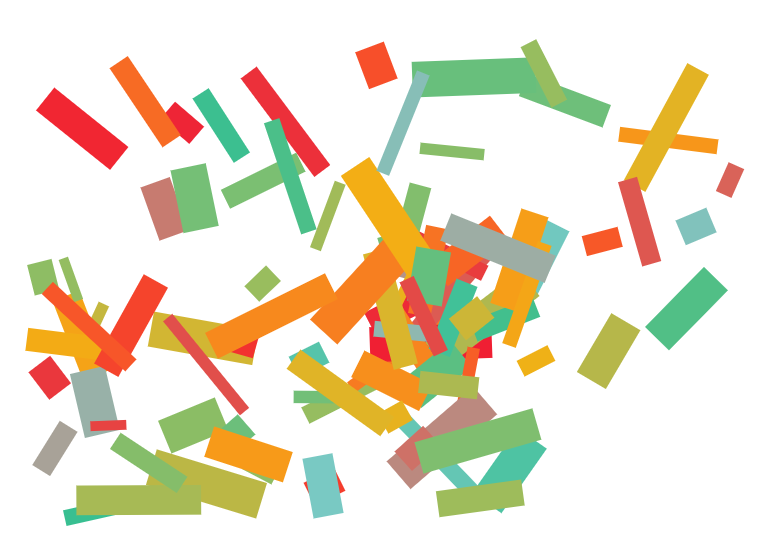
Reproduce this background procedurally as a WebGL 2 fragment shader.

```glsl
#version 300 es
precision highp float;

uniform vec2 u_resolution;
out vec4 fragColor;

// Lengths are in canvas heights, positions in shares of the free area
const int STRIP_COUNT = 92;
const uint SEED = 17u;
const vec2 LENGTH_RANGE = vec2(0.045, 0.245);
const vec2 WIDTH_RANGE = vec2(0.017, 0.069);
const float MAX_WIDTH_RATIO = 0.8;
const float MAX_TILT = 1.4;
const float MARGIN = 0.04;
const float JITTER = 0.16;
const float CLUSTER_SHARE = 0.24;
const vec2 CLUSTER_CENTER = vec2(0.59, 0.42);
const vec2 CLUSTER_SPREAD = vec2(0.17, 0.24);
const vec2 SPACING = vec2(0.75488, 0.56984);
const float HUE_STEP = 0.61803;
const vec3 PAPER = vec3(1.0);

const int SHADE_COUNT = 16;
const vec3 SHADES[SHADE_COUNT] = vec3[](
    vec3(0.22, 0.75, 0.57), vec3(0.40, 0.75, 0.49),
    vec3(0.47, 0.75, 0.46), vec3(0.54, 0.74, 0.40),
    vec3(0.60, 0.74, 0.37), vec3(0.70, 0.72, 0.30),
    vec3(0.86, 0.71, 0.17), vec3(0.95, 0.69, 0.08),
    vec3(0.97, 0.60, 0.10), vec3(0.97, 0.48, 0.13),
    vec3(0.97, 0.33, 0.16), vec3(0.94, 0.12, 0.20),
    vec3(0.91, 0.25, 0.25), vec3(0.85, 0.39, 0.35),
    vec3(0.63, 0.67, 0.63), vec3(0.47, 0.79, 0.77)
);

// Random value from 0 to 1 for one property of one strip
float hash(int strip, uint property) {
    uint n = uint(strip) * 1973u + property * 9277u + SEED * 26699u;
    n = (n ^ (n >> 16)) * 0x7feb352du;
    n = (n ^ (n >> 15)) * 0x846ca68bu;
    n ^= n >> 16;
    return float(n >> 8) / 16777216.0;
}

vec2 hash2(int strip, uint property) {
    return vec2(hash(strip, property), hash(strip, property + 1u));
}

float boxDistance(vec2 p, vec2 halfSize) {
    vec2 q = abs(p) - halfSize;
    return length(max(q, 0.0)) + min(max(q.x, q.y), 0.0);
}

// Walks around the closed ring of shades
vec3 shade(float t) {
    float position = fract(t) * float(SHADE_COUNT);
    int index = int(position) % SHADE_COUNT;
    return mix(SHADES[index], SHADES[(index + 1) % SHADE_COUNT], fract(position));
}

// Even scatter with a dense knot and a bare lower right corner
vec2 scatter(int strip) {
    if (hash(strip, 1u) < CLUSTER_SHARE) {
        vec2 offset = hash2(strip, 2u) + hash2(strip, 4u) - 1.0;
        return CLUSTER_CENTER + offset * CLUSTER_SPREAD;
    }
    vec2 place = fract(SPACING * float(strip) + JITTER * hash2(strip, 6u));
    place.y = pow(place.y, 1.15);
    place.x *= mix(0.7, 1.0, smoothstep(0.1, 0.4, place.y));
    return place;
}

void main() {
    float pixel = 1.0 / u_resolution.y;
    vec2 p = gl_FragCoord.xy * pixel;
    vec2 canvas = u_resolution * pixel;
    vec3 color = PAPER;

    for (int i = 0; i < STRIP_COUNT; i++) {
        // Size and direction
        float stripLength = mix(LENGTH_RANGE.x, LENGTH_RANGE.y, hash(i, 8u));
        float stripWidth = mix(WIDTH_RANGE.x, WIDTH_RANGE.y, hash(i, 9u));
        stripWidth = min(stripWidth, stripLength * MAX_WIDTH_RATIO);
        vec2 halfSize = 0.5 * vec2(stripLength, stripWidth);
        float tilt = MAX_TILT * (2.0 * hash(i, 10u) - 1.0);
        vec2 along = vec2(cos(tilt), sin(tilt));
        vec2 across = vec2(-along.y, along.x);

        // Keep the whole strip inside the margin
        vec2 border = MARGIN + abs(along) * halfSize.x + abs(across) * halfSize.y;
        vec2 center = mix(border, canvas - border, scatter(i));

        // Paint over the earlier strips
        vec2 local = vec2(dot(p - center, along), dot(p - center, across));
        float coverage = clamp(0.5 - boxDistance(local, halfSize) / pixel, 0.0, 1.0);
        color = mix(color, shade(HUE_STEP * float(i)), coverage);
    }

    fragColor = vec4(color, 1.0);
}
```
